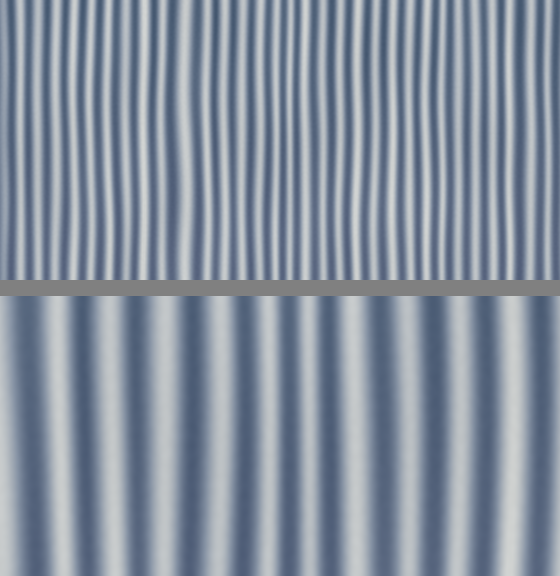
Top, the full canvas; bottom, a detail of the centre.
Reproduce this texture procedurally as a WebGL 2 fragment shader.

```glsl
#version 300 es
precision highp float;
// Soft vertical corrugations in glazed blue and pale grey.
// A cosine ridge profile is repeated along a gently warped horizontal phase;
// hashes vary each ridge, gradient noise adds wobble, shading and grain.

#define RIDGES 31.9        // repeats across the canvas
#define FIRST_CREST 0.0365 // position of the first full crest
#define WOBBLE 0.20        // sideways drift of the ridges, in repeats
#define SKEW 0.16          // lean of the ridge profile
#define CREST_DIM 0.20     // how far a crest may fall short of full tone
#define TROUGH_LIFT 0.11   // how far a trough may be lightened
#define GRAIN 0.012        // strength of the fine surface grain

uniform vec2 u_resolution;
out vec4 outColor;

const float TAU = 6.2831853;
const vec3 TROUGH_TOP = vec3(0.27, 0.345, 0.44);
const vec3 TROUGH_BASE = vec3(0.32, 0.37, 0.475);
const vec3 FLANK = vec3(0.52, 0.57, 0.64);
const vec3 CREST = vec3(0.815, 0.825, 0.82);

float hash(float n) {
  return fract(sin(n * 91.345 + 4.7) * 4375.85);
}

vec2 gradientAt(vec2 cell) {
  float angle = TAU * fract(sin(dot(cell, vec2(127.1, 311.7))) * 4375.85);
  return vec2(cos(angle), sin(angle));
}

float gradientNoise(vec2 p) {
  vec2 i = floor(p), f = p - i;
  vec2 w = f * f * f * (f * (f * 6.0 - 15.0) + 10.0);
  vec2 e = vec2(0.0, 1.0);
  float low = mix(dot(gradientAt(i), f),
                  dot(gradientAt(i + e.yx), f - e.yx), w.x);
  float high = mix(dot(gradientAt(i + e.xy), f - e.xy),
                   dot(gradientAt(i + e.yy), f - e.yy), w.x);
  return mix(low, high, w.y);
}

// Phase delay that widens some ridges and narrows others.
float spacingDelay(float x) {
  return 0.62 * smoothstep(0.28, 0.37, x)
       - 0.42 * smoothstep(0.48, 0.55, x)
       - 0.33 * smoothstep(0.70, 0.90, x)
       + 0.17 * smoothstep(0.91, 0.95, x);
}

// Trough to flank to crest.
vec3 glaze(float tone, float y) {
  vec3 trough = mix(TROUGH_BASE, TROUGH_TOP, smoothstep(0.0, 1.0, y));
  vec3 lower = mix(trough, FLANK, min(tone / 0.45, 1.0));
  return mix(lower, CREST, clamp((tone - 0.45) / 0.55, 0.0, 1.0));
}

void main() {
  vec2 uv = gl_FragCoord.xy / u_resolution;

  // Warped phase: crests lie on whole numbers.
  float phase = (uv.x - FIRST_CREST) * RIDGES - spacingDelay(uv.x);
  phase += WOBBLE * gradientNoise(vec2(uv.x * 13.0, uv.y * 2.3 + 5.0));
  float id = floor(phase + 0.5);
  float offset = phase - id;

  // Ridge profile, with its own lean, breadth and height.
  float lean = SKEW * (hash(id) - 0.3);
  float angle = TAU * offset;
  float profile = 0.5 + 0.5 * cos(angle - lean * (1.0 + cos(angle)));
  profile = pow(max(profile, 0.0), mix(0.9, 1.4, hash(id + 17.0)));
  float height = 1.03 - CREST_DIM * hash(id + 53.0);
  height += 0.10 * gradientNoise(vec2(id * 0.73, uv.y * 2.0));
  height *= mix(0.5, 1.0, smoothstep(0.0, 0.025, uv.x));
  height *= mix(1.0, 0.8, smoothstep(0.95, 1.0, uv.x));

  // Uneven depth of the troughs.
  float lift = TROUGH_LIFT
             * (0.4 + gradientNoise(vec2(uv.x * 19.0, uv.y * 1.5 + 9.0)));
  float tone = mix(max(lift, 0.0), height, profile);

  // Broad shading and fine grain.
  vec3 color = glaze(tone, uv.y);
  color += 0.025 * gradientNoise(uv * vec2(7.0, 3.0) + 21.0);
  color += GRAIN * gradientNoise(uv * vec2(190.0, 85.0));
  outColor = vec4(clamp(color, 0.0, 1.0), 1.0);
}
```
